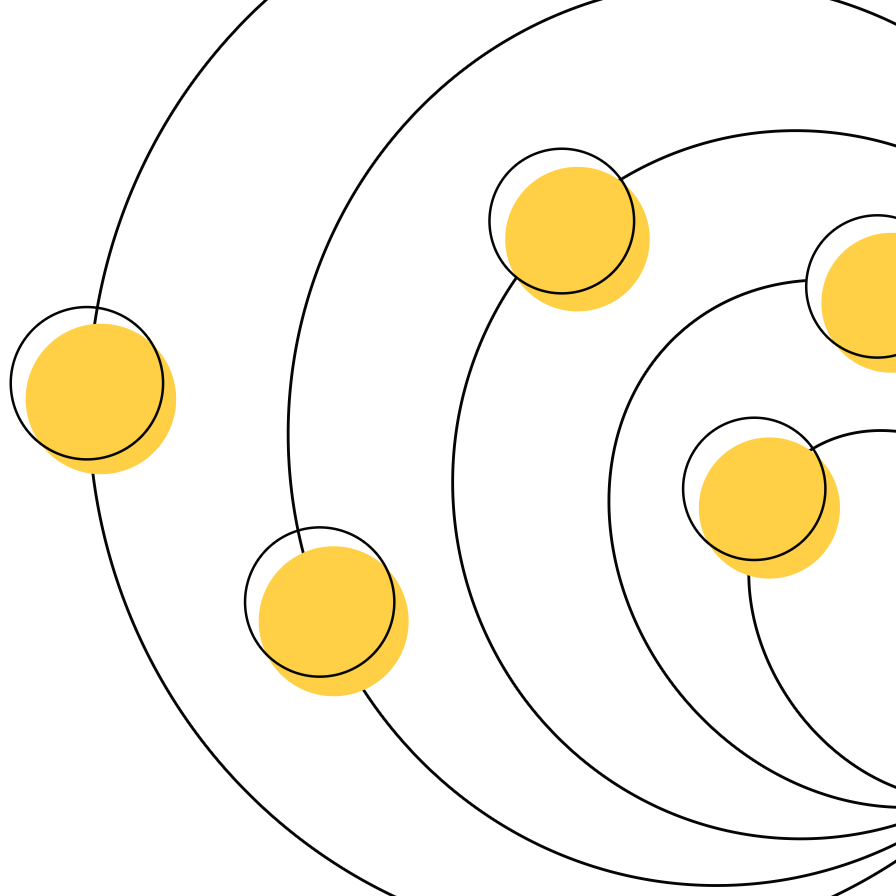
Write a WebGL 1 fragment shader that draws this background.

```glsl
precision highp float;
// Nested tilted orbits in thin black line, each carrying a yellow disc with an offset ring.

uniform vec2 u_resolution;

const vec3 PAPER = vec3(1.0);
const vec3 INK = vec3(0.02, 0.02, 0.015);
const vec3 YELLOW = vec3(1.0, 0.816, 0.275);
const float ORBIT_HALF_WIDTH = 0.0016;
const float RING_HALF_WIDTH = 0.0014;

// Coverage of the region where dist < 0, smoothed over about one pixel.
float coverage(float dist, float pixel) {
    return clamp(0.5 - dist / pixel, 0.0, 1.0);
}

// Approximate signed distance to an ellipse sheared sideways by lean.
float ellipseDistance(vec2 p, vec2 radii, float lean) {
    vec2 q = vec2(p.x - lean * p.y, p.y) / radii;
    float level = max(length(q), 0.001);
    vec2 slope = vec2(q.x / radii.x, q.y / radii.y - lean * q.x / radii.x) / level;
    return (level - 1.0) / max(length(slope), 0.001);
}

vec3 drawOrbit(vec3 color, vec2 p, vec2 center, vec2 radii, float lean, float pixel) {
    float edge = abs(ellipseDistance(p - center, radii, lean)) - ORBIT_HALF_WIDTH;
    return mix(color, INK, coverage(edge, pixel));
}

// Discs and rings are given as center.xy and radius; opacity hides lines inside the ring.
vec3 drawPlanet(vec3 color, vec2 p, vec3 disc, vec3 ring, float opacity, float pixel) {
    float discDist = length(p - disc.xy) - disc.z;
    float ringDist = length(p - ring.xy) - ring.z;
    color = mix(color, PAPER, opacity * coverage(ringDist, pixel));
    color = mix(color, YELLOW, coverage(discDist, pixel));
    return mix(color, INK, coverage(abs(ringDist) - RING_HALF_WIDTH, pixel));
}

void main() {
    vec2 p = gl_FragCoord.xy / u_resolution;
    float pixel = 1.0 / min(u_resolution.x, u_resolution.y);
    vec3 color = PAPER;

    // Orbits, from the outermost inwards
    color = drawOrbit(color, p, vec2(0.6850, 0.5478), vec2(0.5860, 0.6036), 0.0, pixel);
    color = drawOrbit(color, p, vec2(0.7995, 0.5156), vec2(0.4779, 0.5039), 0.0, pixel);
    color = drawOrbit(color, p, vec2(0.8906, 0.4590), vec2(0.3854, 0.3952), -0.007, pixel);
    color = drawOrbit(color, p, vec2(0.9635, 0.3932), vec2(0.2802, 0.2943), -0.155, pixel);
    color = drawOrbit(color, p, vec2(1.0254, 0.3138), vec2(0.1849, 0.2057), -0.206, pixel);

    // Planets, one on each orbit
    color = drawPlanet(color, p, vec3(0.1126, 0.5547, 0.0840), vec3(0.0970, 0.5723, 0.0850), 0.0, pixel);
    color = drawPlanet(color, p, vec3(0.3724, 0.3066, 0.0837), vec3(0.3568, 0.3281, 0.0833), 0.0, pixel);
    color = drawPlanet(color, p, vec3(0.6445, 0.7331, 0.0807), vec3(0.6270, 0.7533, 0.0807), 0.0, pixel);
    color = drawPlanet(color, p, vec3(0.9948, 0.6621, 0.0781), vec3(0.9792, 0.6803, 0.0794), 1.0, pixel);
    color = drawPlanet(color, p, vec3(0.8587, 0.4330, 0.0788), vec3(0.8418, 0.4544, 0.0794), 0.0, pixel);

    gl_FragColor = vec4(color, 1.0);
}
```
